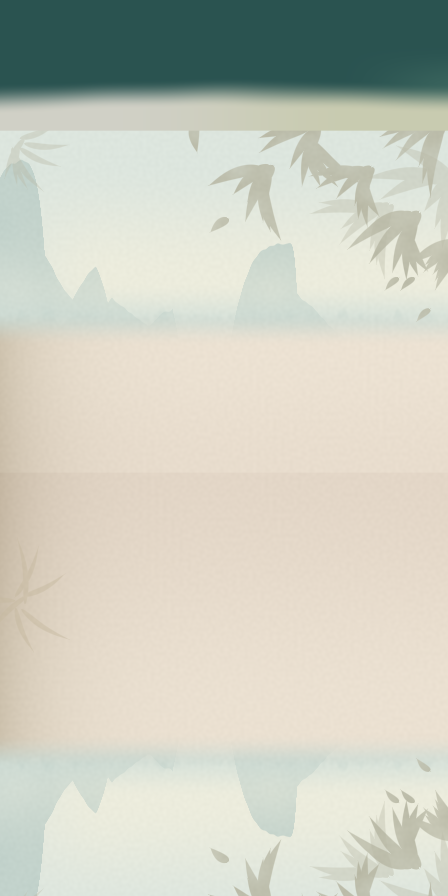
Give the GLSL for this background, as a WebGL 2 fragment shader.

```glsl
#version 300 es
precision highp float;
uniform vec2 u_resolution;
out vec4 fragColor;

const vec3 TEAL = vec3(0.165, 0.325, 0.315);
const vec3 TEAL_GLOW = vec3(0.27, 0.44, 0.40);
const vec3 SKY = vec3(0.865, 0.900, 0.870);
const vec3 CREAM = vec3(0.925, 0.925, 0.865);
const vec3 MIST = vec3(0.835, 0.880, 0.850);
const vec3 ROCK = vec3(0.735, 0.805, 0.780);
const vec3 LEAF = vec3(0.725, 0.725, 0.650);
const vec3 DRY_LEAF = vec3(0.775, 0.725, 0.625);
const float BAR_END = 0.2917;
const float SEAM = 1.055;
const float MIRROR_SUM = 2.411;

float hash(vec2 p) {
  return fract(sin(dot(p, vec2(127.1, 311.7))) * 43758.5);
}

vec2 gradient(vec2 cell) {
  float a = 6.2832 * hash(cell);
  return vec2(cos(a), sin(a));
}

float gradientNoise(vec2 p) {
  vec2 i = floor(p), f = fract(p), u = f * f * (3.0 - 2.0 * f);
  vec2 e = vec2(1.0, 0.0);
  float low = mix(dot(gradient(i), f), dot(gradient(i + e), f - e), u.x);
  float high = mix(dot(gradient(i + e.yx), f - e.yx),
                   dot(gradient(i + 1.0), f - 1.0), u.x);
  return mix(low, high, u.y);
}

// Skyline depth of one peak; sides are the left and right widths
float peak(float x, float center, vec2 sides, float top, float power) {
  float t = abs(x - center) / (x < center ? sides.x : sides.y);
  return mix(top, 0.76, pow(min(t, 1.0), power));
}

float skyline(float x) {
  float s = peak(x, 0.05, vec2(0.10, 0.06), 0.362, 3.5);
  s = min(s, peak(x, 0.10, vec2(0.10, 0.12), 0.575, 1.0));
  s = min(s, peak(x, 0.214, vec2(0.09, 0.045), 0.597, 1.4));
  s = min(s, peak(x, 0.25, vec2(0.08, 0.12), 0.665, 1.0));
  s = min(s, peak(x, 0.385, vec2(0.10, 0.014), 0.688, 1.0));
  s = min(s, peak(x, 0.645, vec2(0.13, 0.022), 0.545, 3.5));
  return min(s, peak(x, 0.66, vec2(0.10, 0.11), 0.65, 1.0));
}

// Coverage of a tapered leaf growing from base along angle
float blade(vec2 p, vec2 base, float angle, float size, float width, float aa) {
  vec2 dir = vec2(cos(angle), sin(angle)), q = p - base;
  float t = clamp(dot(q, dir) / size, 0.0, 1.0);
  float bend = 0.06 * size * sin(3.1416 * t);
  float across = abs(dot(q, vec2(-dir.y, dir.x)) - bend);
  float along = abs(dot(q, dir) - t * size);
  float halfWidth = width * 2.6 * sqrt(t) * (1.0 - t);
  return smoothstep(aa, -aa, max(across - halfWidth, along - aa));
}

float fan(vec2 p, vec2 hub, float angle, float spread, float size, float width, float aa) {
  float cover = 0.0;
  for (int i = 0; i < 7; i++) {
    float k = float(i), r = hash(vec2(k, hub.x * 9.0));
    float a = angle + spread * (k / 6.0 - 0.5 + 0.12 * (r - 0.5));
    vec2 base = hub + 0.12 * size * vec2(cos(a * 3.0), sin(a * 2.0));
    cover = max(cover, blade(p, base, a, size * (0.72 + 0.4 * r), width, aa));
  }
  return cover;
}

vec3 landscape(vec2 p, float aa) {
  vec3 color = mix(SKY, CREAM, smoothstep(0.36, 0.62, p.y));
  color = mix(color, SKY, 0.5 * smoothstep(0.25, 0.0, p.x));
  color = mix(color, MIST, smoothstep(0.63, 0.73, p.y));
  // Distant and near rock dissolving into mist
  float rough = gradientNoise(vec2(p.x * 32.0, 2.0)) + 0.5 * gradientNoise(vec2(p.x * 75.0, 5.0));
  float hills = smoothstep(-0.008, 0.012, p.y - 0.705 - 0.035 * rough);
  color = mix(color, ROCK, 0.22 * hills);
  float rock = smoothstep(-aa, aa, p.y - skyline(p.x) - 0.012 * rough);
  float wash = 0.08 * gradientNoise(p * vec2(14.0, 9.0));
  color = mix(color, ROCK, rock * (mix(0.82, 0.35, smoothstep(0.48, 0.74, p.y)) + wash));
  // Pale foliage behind darker foliage
  float pale = fan(p, vec2(1.02, 0.40), 2.75, 1.9, 0.17, 0.016, aa);
  pale = max(pale, fan(p, vec2(0.86, 0.47), 2.4, 1.8, 0.14, 0.012, aa));
  pale = max(pale, fan(p, vec2(0.04, 0.32), 0.9, 2.4, 0.12, 0.007, aa));
  color = mix(color, LEAF, 0.38 * pale);
  float dark = fan(p, vec2(0.595, 0.385), 2.0, 1.65, 0.135, 0.013, aa);
  dark = max(dark, fan(p, vec2(0.70, 0.295), 1.85, 2.5, 0.145, 0.012, aa));
  dark = max(dark, fan(p, vec2(0.82, 0.385), 2.1, 1.8, 0.115, 0.011, aa));
  dark = max(dark, fan(p, vec2(0.92, 0.49), 2.0, 1.65, 0.155, 0.013, aa));
  dark = max(dark, fan(p, vec2(1.03, 0.55), 2.35, 0.7, 0.12, 0.013, aa));
  dark = max(dark, fan(p, vec2(0.98, 0.28), 2.4, 1.5, 0.15, 0.012, aa));
  dark = max(dark, blade(p, vec2(0.435, 0.27), 1.5, 0.07, 0.012, aa));
  dark = max(dark, blade(p, vec2(0.51, 0.488), 2.5, 0.05, 0.010, aa));
  for (int i = 0; i < 3; i++) {
    vec2 fallen = vec2(0.89 + 0.035 * float(i), 0.62 + 0.035 * float(i * i / 2));
    dark = max(dark, blade(p, fallen, 2.4, 0.04, 0.007, aa));
  }
  return mix(color, LEAF, dark * (0.82 + 0.35 * gradientNoise(p * 16.0)));
}

vec3 paper(vec2 p, float aa) {
  vec3 upper = mix(vec3(0.925, 0.885, 0.825), vec3(0.910, 0.865, 0.805), smoothstep(0.78, SEAM, p.y));
  vec3 lower = mix(vec3(0.890, 0.840, 0.780), vec3(0.920, 0.880, 0.820), smoothstep(SEAM, 1.6, p.y));
  vec3 color = mix(upper, lower, smoothstep(-aa, aa, p.y - SEAM));
  color -= vec3(0.12, 0.125, 0.145) * exp(-p.x * 9.0);
  float twig = fan(p, vec2(0.05, 1.345), 0.6, 5.0, 0.14, 0.006, aa);
  return mix(color, DRY_LEAF, 0.5 * twig);
}

vec3 banner(vec2 p) {
  vec3 strip = mix(vec3(0.815, 0.815, 0.775), vec3(0.785, 0.795, 0.690), smoothstep(0.25, 0.8, p.x));
  float glow = smoothstep(0.75, 1.05, p.x) * smoothstep(0.10, 0.20, p.y);
  vec3 cloth = mix(TEAL, TEAL_GLOW, 0.6 * glow);
  float edge = 0.222 - 0.012 * sin(3.1416 * p.x) + 0.008 * gradientNoise(p * 5.0);
  return mix(cloth, strip, smoothstep(-0.035, 0.032, p.y - edge));
}

void main() {
  // Width is one unit; y is measured downward from the top
  vec2 p = vec2(gl_FragCoord.x, u_resolution.y - gl_FragCoord.y) / u_resolution.x;
  float aa = 0.8 / u_resolution.x;
  vec2 folded = vec2(p.x, min(p.y, MIRROR_SUM - p.y));
  vec3 color = mix(landscape(folded, aa), paper(p, aa), smoothstep(0.695, 0.775, folded.y));
  color += 0.014 * gradientNoise(p * 110.0);
  color = mix(banner(p), color, smoothstep(-aa, aa, p.y - BAR_END));
  fragColor = vec4(color, 1.0);
}
```
